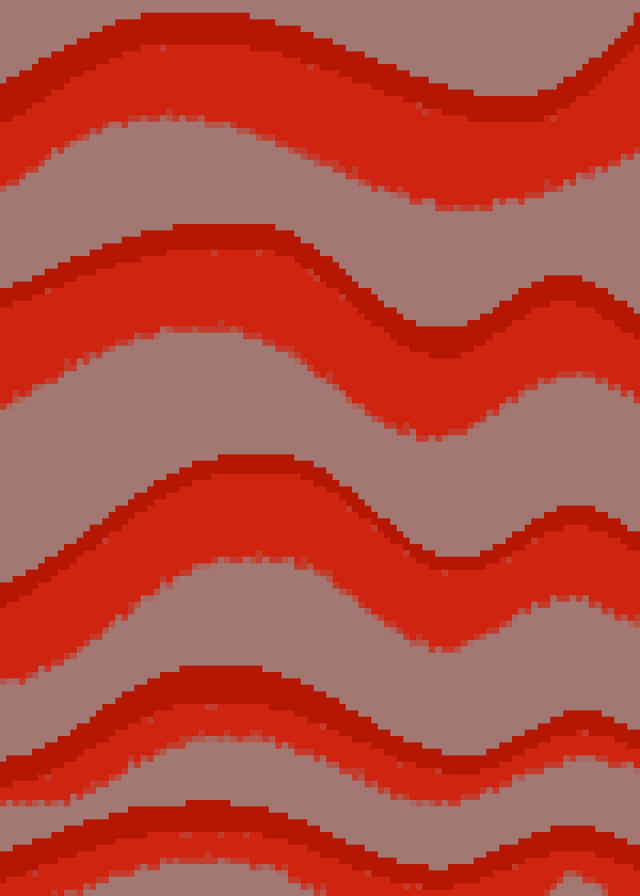
Write a Shadertoy shader that draws this pattern.

```glsl
// Five wavy two-tone red ribbons on dusty mauve, drawn in coarse square cells.

const float CELLS = 100.0;      // cells across the canvas; also the unit of length
const float CREST_FLAT = 3.6;   // half width of the flat top of each main crest
const int BANDS = 5;
const int SAMPLES = 3;

const vec3 GROUND = vec3(0.64, 0.47, 0.45);
const vec3 BRIGHT_RED = vec3(0.81, 0.14, 0.06);
const vec3 DEEP_RED = vec3(0.71, 0.09, 0.01);

// Turning points of each ribbon: left foot, main crest, trough, second crest.
// Heights are measured downward from the top of the canvas.
const vec4 TOP_X[BANDS] = vec4[](
    vec4(-15.5, 30.0, 80.3, 138.7), vec4(-20.0, 36.5, 69.3, 88.0),
    vec4(-7.0, 40.5, 71.7, 90.0), vec4(0.0, 34.0, 73.0, 91.0),
    vec4(-18.0, 32.5, 68.4, 89.4));
const vec4 TOP_Y[BANDS] = vec4[](
    vec4(18.0, 2.0, 15.1, -34.7), vec4(50.4, 34.9, 51.3, 43.0),
    vec4(93.0, 71.2, 87.2, 79.0), vec4(118.6, 104.2, 118.0, 111.1),
    vec4(137.2, 125.5, 135.6, 129.0));
const vec4 SHADE_WIDTH[BANDS] = vec4[](
    vec4(7.5, 5.0, 4.2, 5.5), vec4(2.2, 4.0, 4.6, 4.2),
    vec4(3.5, 2.8, 2.3, 3.3), vec4(4.0, 5.9, 2.8, 3.3),
    vec4(4.6, 4.4, 3.1, 4.0));
const vec4 BASE_X[BANDS] = vec4[](
    vec4(-17.3, 25.5, 72.0, 136.9), vec4(-18.2, 32.0, 67.5, 89.8),
    vec4(0.0, 40.1, 69.3, 88.9), vec4(7.3, 35.6, 68.4, 91.6),
    vec4(-18.2, 32.5, 74.8, 89.8));
const vec4 BASE_Y[BANDS] = vec4[](
    vec4(38.5, 19.3, 32.8, 11.0), vec4(71.2, 52.2, 68.8, 59.0),
    vec4(107.0, 88.1, 101.8, 94.0), vec4(126.0, 116.0, 126.0, 119.0),
    vec4(150.7, 135.2, 151.5, 137.0));

float hash(vec2 p) {
    vec3 q = fract(vec3(p.xyx) * 0.1031);
    q += dot(q, q.yzx + 33.33);
    return fract((q.x + q.y) * q.z);
}

// Eased curve through four turning points; the second hill is symmetric.
float wave(float x, vec4 knots, vec4 values) {
    float y = values.x;
    y += (values.y - values.x) * smoothstep(knots.x, knots.y - CREST_FLAT, x);
    y += (values.z - values.y) * smoothstep(knots.y + CREST_FLAT, knots.z, x);
    y += (values.w - values.z) * smoothstep(knots.z, knots.w, x);
    y += (values.z - values.w) * smoothstep(knots.w, 2.0 * knots.w - knots.z, x);
    return y;
}

// Paints one ribbon over a colour: deep upper stripe, bright body, faded hem.
vec3 paintRibbon(vec3 color, vec2 p, float top, float shade, float base) {
    if (p.y < top || p.y > base) return color;
    if (p.y < top + shade) return DEEP_RED;
    float grain = hash(floor(p));
    float hemDepth = base - p.y;
    if (hemDepth < 1.0) {
        float fade = 0.3 + 0.3 * step(0.55, grain) + 0.24 * step(0.8, grain);
        return mix(BRIGHT_RED, GROUND, fade);
    }
    // Stray pale cells just inside either border
    float nearBorder = min(hemDepth - 1.0, p.y - top - shade);
    float fleck = step(nearBorder, 1.0) * step(0.93, grain);
    return mix(BRIGHT_RED, GROUND, 0.3 * fleck);
}

vec3 ribbons(vec2 p) {
    vec2 cell = floor(p) + 0.5;
    vec3 color = GROUND;
    for (int i = 0; i < BANDS; i++) {
        float top = wave(cell.x, TOP_X[i], TOP_Y[i]);
        float shade = wave(cell.x, TOP_X[i], SHADE_WIDTH[i]);
        float base = wave(cell.x, BASE_X[i], BASE_Y[i]);
        color = paintRibbon(color, cell, top, shade, base);
    }
    return color;
}

void mainImage(out vec4 fragColor, in vec2 fragCoord) {
    // Average a small grid of samples to smooth the cell edges
    vec3 sum = vec3(0.0);
    for (int j = 0; j < SAMPLES; j++) {
        for (int i = 0; i < SAMPLES; i++) {
            vec2 offset = (vec2(i, j) + 0.5) / float(SAMPLES) - 0.5;
            vec2 pos = fragCoord + offset;
            pos.y = iResolution.y - pos.y;
            sum += ribbons(pos * CELLS / iResolution.x);
        }
    }
    fragColor = vec4(sum / float(SAMPLES * SAMPLES), 1.0);
}
```
